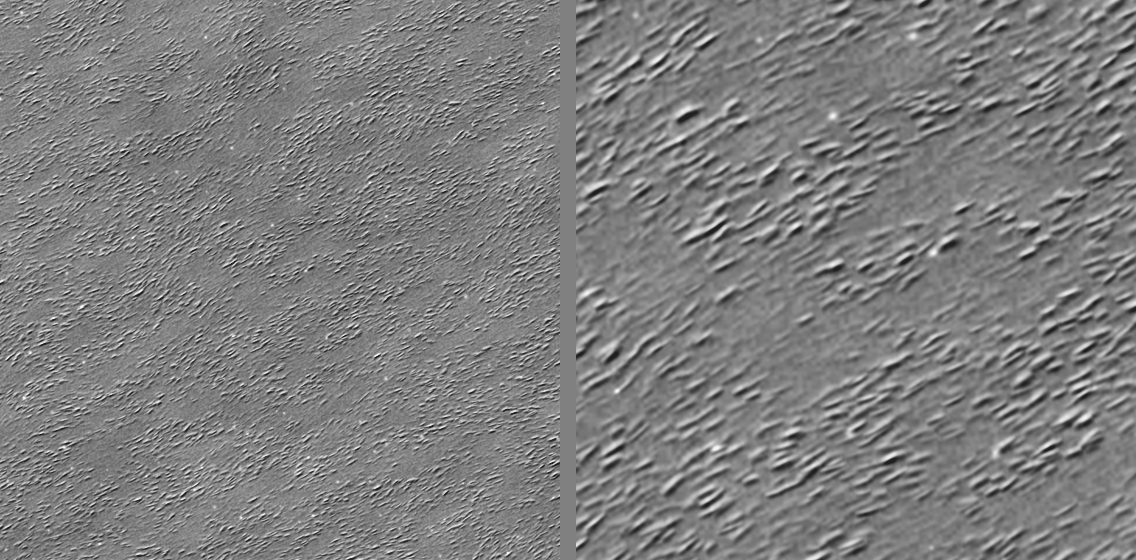
Left: the whole. Right: its middle third, enlarged.
This texture is drawn by a WebGL 2 fragment shader. Its source:

```glsl
#version 300 es
precision highp float;
// Grey brushed relief: short slanted strokes lit from above, smooth patches and pale specks.

uniform vec2 u_resolution;
out vec4 outColor;

const float BASE_GREY = 0.502;
const float SLANT = 0.48;                      // main direction, radians
const float SLANT_DRIFT = 0.34;                // slow change of direction
const float SLANT_JITTER = 0.36;               // change from stroke to stroke
const vec2 STROKE_CELL = vec2(0.0150, 0.0068); // spacing along and across
const float STROKE_HALF_LENGTH = 0.0105;
const float STROKE_WIDTH = 0.0015;
const float STROKE_CONTRAST = 0.33;
const float STROKE_SATURATION = 0.35;          // limits overlapping strokes
const int STROKE_LAYERS = 2;
const vec2 PATCH_FREQUENCY = vec2(16.0, 42.0);
const float CLOUD_CONTRAST = 0.12;
const float GRAIN_FREQUENCY = 360.0;
const float GRAIN_CONTRAST = 0.11;
const float SPECK_CELLS = 22.0;
const float SPECK_CHANCE = 0.28;
const float SPECK_RADIUS = 0.0032;
const float SPECK_CONTRAST = 0.46;

vec3 hash3(vec2 cell, float seed) {
  vec3 q = fract(vec3(cell.xyx + seed * 17.31) * vec3(0.1031, 0.1030, 0.0973));
  q += dot(q, q.yxz + 33.33);
  return fract((q.xxy + q.yzz) * q.zyx);
}

float valueNoise(vec2 p, float seed) {
  vec2 i = floor(p), f = fract(p);
  f = f * f * (3.0 - 2.0 * f);
  float low = mix(hash3(i, seed).x, hash3(i + vec2(1, 0), seed).x, f.x);
  float high = mix(hash3(i + vec2(0, 1), seed).x, hash3(i + vec2(1, 1), seed).x, f.x);
  return mix(low, high, f.y);
}

mat2 rotation(float angle) {
  float c = cos(angle), s = sin(angle);
  return mat2(c, s, -s, c);
}

// Stroke density: low inside the smooth elongated patches.
float coverage(vec2 p) {
  float n = 0.6 * valueNoise(p * PATCH_FREQUENCY, 3.0)
          + 0.4 * valueNoise(p * PATCH_FREQUENCY * 1.9, 4.0);
  return mix(0.15, 1.0, smoothstep(0.25, 0.62, n));
}

// A curved ridge: light on its upper flank, dark on its lower one.
float ridge(vec2 d, float halfLength, float width, float bend) {
  float u = d.x / halfLength;
  float taper = max(1.0 - u * u, 0.0);
  float v = d.y / width + bend * u * u;
  return v * exp(0.5 - 0.5 * v * v) * taper;
}

float strokeLayer(vec2 p, float drift, float seed) {
  vec2 home = floor(p / STROKE_CELL + seed * 0.37);
  float sum = 0.0;
  for (int y = -2; y <= 2; y++) {
    for (int x = -1; x <= 1; x++) {
      vec2 cell = home + vec2(x, y);
      vec3 place = hash3(cell, seed);
      vec3 form = hash3(cell, seed + 5.0);
      vec2 center = (cell + place.xy - seed * 0.37) * STROKE_CELL;
      float tilt = drift + (form.x - 0.5) * SLANT_JITTER;
      vec2 d = (p - center) * rotation(tilt);
      float halfLength = STROKE_HALF_LENGTH * mix(0.5, 1.0, form.y);
      float width = STROKE_WIDTH * mix(0.75, 1.2, form.z);
      float strength = mix(0.15, 1.25, place.z * place.z) * coverage(center);
      sum += strength * ridge(d, halfLength, width, form.z - 0.5);
    }
  }
  return sum;
}

float specks(vec2 p) {
  vec2 home = floor(p * SPECK_CELLS);
  float sum = 0.0;
  for (int y = -1; y <= 1; y++) {
    for (int x = -1; x <= 1; x++) {
      vec2 cell = home + vec2(x, y);
      vec3 place = hash3(cell, 21.0);
      vec3 form = hash3(cell, 22.0);
      vec2 d = p - (cell + place.xy) / SPECK_CELLS;
      float radius = SPECK_RADIUS * mix(0.5, 1.1, form.x);
      float shown = step(place.z, SPECK_CHANCE) * mix(0.4, 1.0, form.y);
      sum += shown * exp(-dot(d, d) / (radius * radius));
    }
  }
  return sum;
}

void main() {
  vec2 p = gl_FragCoord.xy / u_resolution.y;
  vec2 along = p * rotation(SLANT) + 2.0;  // x follows the strokes

  // Relief strokes
  float drift = (valueNoise(p * 8.0, 9.0) - 0.5) * SLANT_DRIFT;
  float relief = 0.0;
  for (int i = 0; i < STROKE_LAYERS; i++) {
    relief += strokeLayer(along, drift, float(i) + 1.0);
  }
  relief *= inversesqrt(1.0 + STROKE_SATURATION * relief * relief);

  // Soft shading and fine grain
  float cloud = 0.45 * valueNoise(along * vec2(5.0, 9.0), 11.0)
              + 0.55 * valueNoise(along * vec2(18.0, 45.0), 12.0) - 0.5;
  float grain = valueNoise(p * GRAIN_FREQUENCY, 13.0) - 0.5;

  float grey = BASE_GREY + STROKE_CONTRAST * relief
             + CLOUD_CONTRAST * cloud + GRAIN_CONTRAST * grain;
  grey += SPECK_CONTRAST * specks(p);
  outColor = vec4(vec3(clamp(grey, 0.12, 0.96)), 1.0);
}
```
